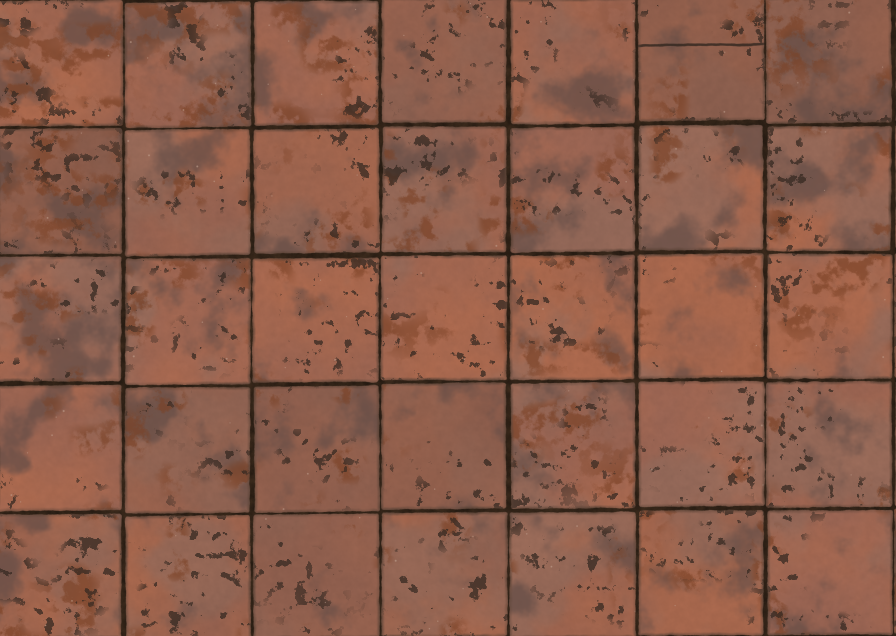
Reproduce this texture procedurally as a WebGL 2 fragment shader.

```glsl
#version 300 es
precision highp float;
// Worn terracotta floor: seven by five square tiles with thin dark joints.
// Each tile is a jittered rounded box; hashes choose its tint and its wear,
// and layered value noise gives clay clouding, rust stains, soot and chips.

uniform vec2 u_resolution;
out vec4 outColor;

const float PITCH = 0.2018;                   // tile spacing, in canvas heights
const vec2 GRID_ORIGIN = vec2(-0.0075, -0.010);
const float GRID_TILT = 0.007;
const float HALF_JOINT = 0.0025;

const vec3 PINK_CLAY = vec3(0.605, 0.395, 0.325);
const vec3 ORANGE_CLAY = vec3(0.655, 0.400, 0.295);
const vec3 DULL_CLAY = vec3(0.530, 0.355, 0.290);
const vec3 MAUVE_CLAY = vec3(0.570, 0.410, 0.350);
const vec3 RUST = vec3(0.480, 0.255, 0.145);
const vec3 SOOT = vec3(0.370, 0.290, 0.270);
const vec3 DIRT = vec3(0.360, 0.265, 0.215);
const vec3 CHIP = vec3(0.210, 0.160, 0.130);
const vec3 JOINT = vec3(0.170, 0.120, 0.080);
const vec3 LIME = vec3(0.760, 0.640, 0.570);

float hash(vec2 p) {
  return fract(sin(dot(p, vec2(127.1, 311.7))) * 43758.5453);
}

vec2 hash2(vec2 p) {
  return vec2(hash(p), hash(p + 17.3));
}

float noise(vec2 p) {
  vec2 i = floor(p), f = fract(p);
  f = f * f * (3.0 - 2.0 * f);
  return mix(mix(hash(i), hash(i + vec2(1, 0)), f.x),
             mix(hash(i + vec2(0, 1)), hash(i + vec2(1, 1)), f.x), f.y);
}

float fbm(vec2 p) {
  float sum = 0.0, amp = 0.516;
  for (int i = 0; i < 5; i++) {
    sum += amp * noise(p);
    p = mat2(1.6, 1.2, -1.2, 1.6) * p + 3.7;
    amp *= 0.5;
  }
  return sum;
}

float roundedBox(vec2 p, vec2 halfSize, float radius) {
  vec2 q = abs(p) - halfSize + radius;
  return length(max(q, 0.0)) + min(max(q.x, q.y), 0.0) - radius;
}

mat2 rotation(float a) {
  return mat2(cos(a), sin(a), -sin(a), cos(a));
}

// Signed distance to one tile, with its own shift, turn, size and rough edge
float tileDistance(vec2 local, vec2 cell, vec2 p) {
  vec2 q = rotation((hash(cell + 4.1) - 0.5) * 0.014) * local;
  q -= (hash2(cell + 8.6) - 0.5) * 0.0026;
  vec2 halfSize = vec2(0.5 * PITCH - HALF_JOINT) + (hash2(cell + 2.9) - 0.5) * 0.0018;
  return roundedBox(q, halfSize, 0.004) + (fbm(p * 75.0) - 0.5) * 0.0035;
}

// Tiny round flecks scattered one per grid square where the hash allows
float flecks(vec2 p, float density, float share, float aa) {
  vec2 g = p * density, id = floor(g);
  float dist = length(fract(g) - 0.25 - 0.5 * hash2(id)) / density;
  float radius = mix(0.0006, 0.0015, hash(id + 5.2));
  return step(1.0 - share, hash(id + 9.4)) * (1.0 - smoothstep(radius - aa, radius + aa, dist));
}

// Fired clay: per-tile tint with slow clouding and fine grain
vec3 clay(vec2 s, vec2 cell) {
  float cloud = fbm(s * 9.0);
  float warmth = hash(cell + 1.7) * 0.9 + (cloud - 0.5) * 1.8;
  vec3 c = mix(PINK_CLAY, ORANGE_CLAY, clamp(warmth, 0.0, 1.0));
  c = mix(c, MAUVE_CLAY, 0.8 * smoothstep(0.45, 0.68, fbm(s * 7.0 + 31.0)));
  c = mix(c, DULL_CLAY, 0.75 * smoothstep(0.45, 1.0, hash(cell + 6.3)));
  return c * (1.0 + 0.07 * (fbm(s * 120.0) - 0.5) + 0.10 * (cloud - 0.5));
}

// Rust, soot and chips, growing with the wear of the tile
vec3 weather(vec3 c, vec2 s, float wear, float aa) {
  float patches = smoothstep(0.62 - 0.3 * wear, 0.9 - 0.3 * wear, noise(s * 17.0 + 11.0));
  float rust = patches * smoothstep(0.44, 0.64, fbm(s * 55.0));
  float soot = smoothstep(0.56 - 0.1 * wear, 0.78 - 0.1 * wear, fbm(s * 13.0 + 53.0));
  float chips = smoothstep(0.64 - 0.05 * wear, 0.70 - 0.05 * wear, fbm(s * 65.0 + 71.0));
  c = mix(c, SOOT, 0.65 * soot);
  c = mix(c, RUST, 0.65 * rust);
  c = mix(c, CHIP, 0.75 * chips * smoothstep(0.4, 0.65, noise(s * 14.0 + 87.0)));
  return mix(c, LIME, 0.6 * flecks(s, 75.0, 0.02, aa));
}

void main() {
  float aa = 0.8 / u_resolution.y;
  vec2 p = gl_FragCoord.xy / u_resolution.y;

  // Slightly tilted grid whose columns slip a little against each other
  vec2 g = (p - GRID_ORIGIN - vec2(0.0, GRID_TILT * p.x)) / PITCH;
  g.y += (hash(vec2(floor(g.x), 3.0)) - 0.5) * 0.03;
  vec2 cell = floor(g), local = (fract(g) - 0.5) * PITCH;
  vec2 s = p + 9.0 * hash2(cell);

  // Wear is strongest in the upper left corner
  float corner = 1.0 - smoothstep(0.4, 1.8, length(cell - vec2(0.0, 4.0)));
  float wear = clamp(pow(hash(cell + 12.8), 2.0) * 0.7 + corner, 0.0, 1.0);
  vec3 color = weather(clay(s, cell), s, wear, aa);

  // One cracked tile in the top row
  float crack = abs(local.y - 0.022 - (fbm(s * 30.0) - 0.5) * 0.006);
  float cracked = float(cell == vec2(5.0, 4.0));
  color = mix(color, CHIP, 0.85 * cracked * (1.0 - smoothstep(0.0008, 0.0008 + 2.0 * aa, crack)));

  // Dirty rims, then the joints with a little gritty mortar
  float d = tileDistance(local, cell, p);
  float rim = smoothstep(-0.006, 0.0, d) * (0.25 + 0.7 * noise(p * 45.0));
  color = mix(color, DIRT, rim);
  vec3 joint = JOINT * (0.7 + 0.8 * fbm(p * 90.0));
  color = mix(color, joint, smoothstep(-aa, aa, d));
  outColor = vec4(color, 1.0);
}
```
